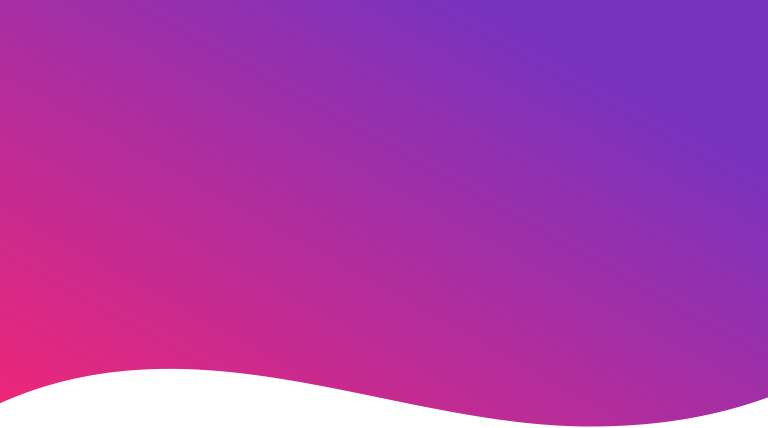
Give the GLSL for this background, as a WebGL 1 fragment shader.

```glsl
precision highp float;

uniform vec2 u_resolution;

// Height of the white wave: a cubic falling from crest to trough,
// extended past both with gentler ends.
float waveHeight(float x) {
  float t = (x - 0.221) / 0.547;
  float fall = t * t * (3.0 - 2.0 * t);
  if (t < 0.0) fall *= 0.96;
  if (t > 1.0) fall = mix(1.0, fall, 0.73);
  return mix(0.1382, 0.0035, fall);
}

void main() {
  vec2 uv = gl_FragCoord.xy / u_resolution;

  // Diagonal gradient, flat violet towards the upper right
  float diagonal = 0.5 * (uv.x + uv.y);
  vec3 pink = vec3(0.945, 0.15, 0.465);
  vec3 violet = vec3(0.47, 0.2, 0.75);
  vec3 color = mix(pink, violet, clamp(diagonal / 0.81, 0.0, 1.0));

  // White wave with a one-pixel soft edge
  float above = (uv.y - waveHeight(uv.x)) * u_resolution.y;
  color = mix(vec3(1.0), color, clamp(above + 0.5, 0.0, 1.0));

  gl_FragColor = vec4(color, 1.0);
}
```
